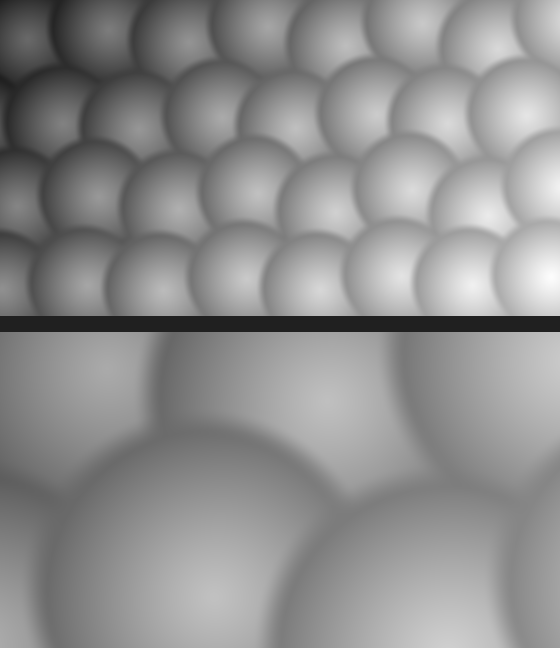
Top, the full canvas; bottom, a detail of the centre.
This pattern is drawn by a Shadertoy shader. Its source:

```glsl
// Overlapping soft grey spheres in four staggered rows, lit from the lower right.

const int ROWS = 4;
const int COLUMNS = 8;
const float RADIUS = 0.176;
const float EDGE_SOFTNESS = 0.017;
const float COLUMN_STEP = 0.2593;
const float COLUMN_SHRINK = 0.00185;        // columns draw closer to the right
const vec2 HIGHLIGHT_SHIFT = vec2(0.013, -0.008);
const float FALLOFF = 0.31;                 // darkening from highlight to rim
const float FALLOFF_POWER = 1.2;
const float BASE_LIGHT = 0.585;
const vec2 LIGHT_SLOPE = vec2(0.325, -0.23);
const float KNEE = 0.75;                    // light above this is compressed
const float COMPRESSION = 0.35;

// Centre of a sphere; rows count from the top, neighbours zigzag.
vec2 sphereCentre(int row, int column) {
    float r = float(row);
    float c = float(column);
    float zigzag = (column & 1) == 1 ? 1.0 : -1.0;
    float x = c * (COLUMN_STEP - COLUMN_SHRINK * c);
    float depth;
    if ((row & 1) == 0) {
        x += 0.074 - 0.016 * r;
        depth = 0.104 + 0.264 * r - zigzag * (0.012 + 0.0051 * c);
    } else {
        x += -0.117 + 0.039 * r + 0.007 * zigzag;
        depth = 0.1395 + 0.2555 * r - 0.0043 * c - 0.02 * zigzag * sin(0.393 * c);
    }
    return vec2(x, 1.0 - depth);
}

// Broad light across the canvas, softened near white.
float ambientLight(vec2 p) {
    float light = BASE_LIGHT + dot(p, LIGHT_SLOPE);
    return light - COMPRESSION * max(light - KNEE, 0.0);
}

float sphereShade(vec2 p, vec2 centre) {
    float d = min(length(p - centre - HIGHLIGHT_SHIFT) / RADIUS, 1.0);
    return ambientLight(mix(centre, p, 0.5)) - FALLOFF * pow(d, FALLOFF_POWER);
}

void mainImage(out vec4 fragColor, in vec2 fragCoord) {
    vec2 p = fragCoord / iResolution.y;
    float grey = ambientLight(p) - FALLOFF;

    // Paint back to front: top row first, left to right.
    for (int row = 0; row < ROWS; row++) {
        for (int column = 0; column < COLUMNS; column++) {
            vec2 centre = sphereCentre(row, column);
            float edge = length(p - centre) - RADIUS;
            float cover = 1.0 - smoothstep(-EDGE_SOFTNESS, EDGE_SOFTNESS, edge);
            grey = mix(grey, sphereShade(p, centre), cover);
        }
    }

    fragColor = vec4(vec3(clamp(grey, 0.0, 1.0)), 1.0);
}
```
